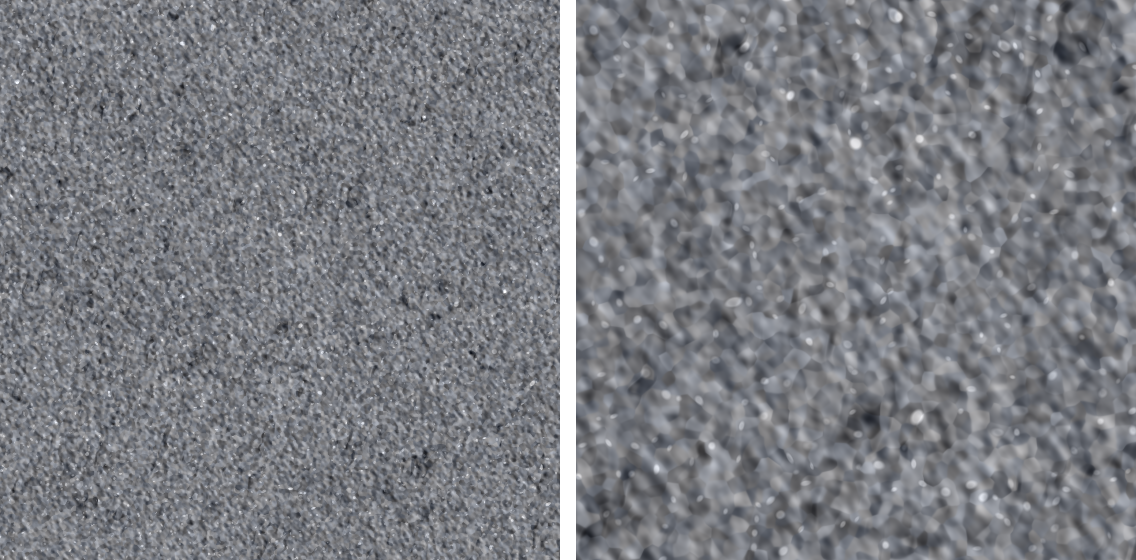
Left: the whole. Right: its middle third, enlarged.
Give the GLSL for this texture, as a three.js fragment shader.

```glsl
// Fine-grained grey stone with blue-grey grains, dark pits, pale flakes and bright specks.
varying vec2 vUv;

const vec3 STONE_COLOUR = vec3(0.474, 0.482, 0.504);
const vec3 BLUE_SHIFT = vec3(-0.026, -0.004, 0.028);
const float GRAIN_DENSITY = 150.0;
const float GRAIN_CONTRAST = 0.21;
const float RELIEF_DENSITY = 155.0;
const float RELIEF_CONTRAST = 0.18;
const float GRIT_DENSITY = 250.0;
const float GRIT_CONTRAST = 0.19;
const float PATCH_CONTRAST = 0.06;
const float PIT_DEPTH = 0.17;
const float SPECK_GAIN = 0.23;
const float SPARKLE_GAIN = 0.32;
const float FLAKE_GAIN = 0.9;
const float FLAKE_TONE = 0.1;
const float STREAK_ANGLE = -0.9;
const float STREAK_STRETCH = 1.5;
const float PIT_ANGLE = -0.25;

float hash(vec2 p) {
  vec3 q = fract(p.xyx * 0.1031);
  q += dot(q, q.yzx + 33.33);
  return fract((q.x + q.y) * q.z);
}

vec2 hash2(vec2 p) {
  return vec2(hash(p + 11.7), hash(p + 73.1));
}

vec2 rotate(vec2 p, float angle) {
  float c = cos(angle), s = sin(angle);
  return vec2(c * p.x + s * p.y, c * p.y - s * p.x);
}

float noise(vec2 p) {
  vec2 cell = floor(p), f = fract(p);
  f = f * f * (3.0 - 2.0 * f);
  return mix(mix(hash(cell), hash(cell + vec2(1.0, 0.0)), f.x),
             mix(hash(cell + vec2(0.0, 1.0)), hash(cell + 1.0), f.x), f.y);
}

// Soft-edged cells: x is the tone of the grain, y its blueness.
vec2 grains(vec2 p) {
  vec2 cell = floor(p), sum = vec2(0.0);
  float total = 0.0;
  for (int y = -1; y <= 1; y++) {
    for (int x = -1; x <= 1; x++) {
      vec2 id = cell + vec2(float(x), float(y));
      vec2 d = p - id - hash2(id);
      float weight = exp(-9.0 * dot(d, d));
      sum += weight * vec2(hash(id + 5.3), hash(id + 41.9));
      total += weight;
    }
  }
  return sum / total;
}

// Randomly turned, stretched blobs; size and blur are in cell widths.
float scatter(vec2 p, float chance, float size, float blur) {
  vec2 cell = floor(p);
  float cover = 0.0;
  for (int y = -1; y <= 1; y++) {
    for (int x = -1; x <= 1; x++) {
      vec2 id = cell + vec2(float(x), float(y));
      vec2 d = rotate(p - id - hash2(id), 6.283 * hash(id + 29.0));
      d.y *= 1.0 + 0.8 * hash(id + 3.7);
      float radius = size * mix(0.5, 1.0, hash(id + 57.0));
      float blob = 1.0 - smoothstep(radius - blur, radius + blur, length(d));
      float strength = step(hash(id + 91.0), chance) * mix(0.5, 1.0, hash(id + 19.0));
      cover = max(cover, blob * strength);
    }
  }
  return cover;
}

// Short steep hollows, gathered in some areas only.
float pits(vec2 p) {
  float hollow = noise(rotate(p, PIT_ANGLE) * vec2(140.0, 62.0) + 40.0);
  float area = smoothstep(0.25, 0.8, noise(p * 30.0 + 60.0));
  return smoothstep(0.62, 0.95, hollow) * area;
}

void main() {
  vec2 streaked = rotate(vUv, STREAK_ANGLE) * vec2(1.0 / STREAK_STRETCH, 1.0);
  vec2 warp = vec2(noise(vUv * 90.0), noise(vUv * 90.0 + 37.0)) - 0.5;

  // Grains, slanting relief and fine grit
  vec2 grain = grains((vUv + 0.004 * warp) * GRAIN_DENSITY);
  vec2 reliefPos = streaked * RELIEF_DENSITY;
  float relief = noise(reliefPos) - noise(reliefPos - vec2(0.25, 0.75));
  float grit = noise(streaked * GRIT_DENSITY + 120.0) - 0.5;
  float patches = noise(vUv * 7.0) * 0.4 + noise(vUv * 38.0) * 0.6 - 0.5;
  float surface = GRAIN_CONTRAST * (grain.x - 0.5) + RELIEF_CONTRAST * relief
                + GRIT_CONTRAST * grit;
  float tone = surface + PATCH_CONTRAST * patches;

  // Pale flakes, dark pits and bright specks
  float flake = scatter((vUv + 0.012 * warp) * 13.0, 0.17, 0.22, 0.04);
  tone = mix(tone, FLAKE_TONE + 0.4 * surface, FLAKE_GAIN * flake);
  tone -= PIT_DEPTH * pits(vUv + 0.008 * warp) * (1.0 - flake);
  tone += SPECK_GAIN * scatter((vUv + 0.003 * warp) * 85.0, 0.3, 0.24, 0.09);
  tone += SPARKLE_GAIN * scatter((vUv + 0.004 * warp) * 22.0, 0.14, 0.11, 0.03);

  vec3 colour = STONE_COLOUR + tone + BLUE_SHIFT * (grain.y - 0.5);
  gl_FragColor = vec4(clamp(colour, 0.0, 1.0), 1.0);
}
```
